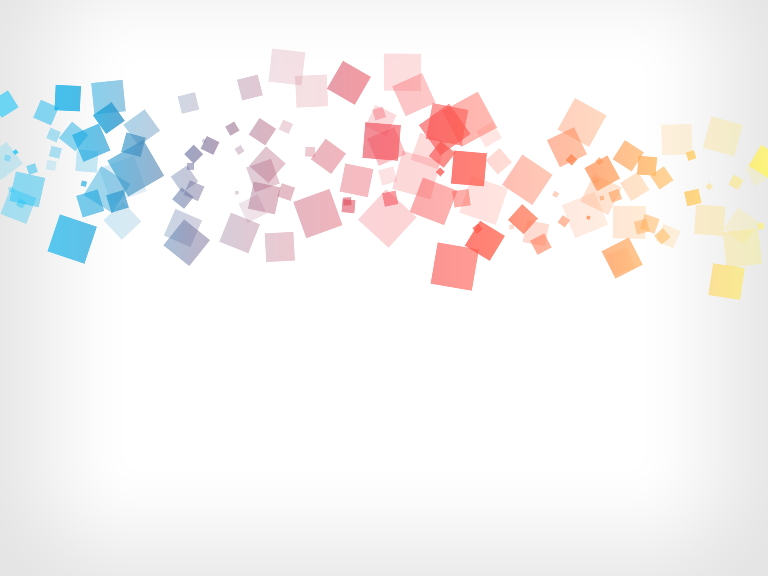
A Shadertoy shader for this background:

```glsl
#define SQUARE_COUNT 128
#define MIN_HALF 0.003
#define MAX_HALF 0.037
#define MIN_ALPHA 0.15
#define MAX_ALPHA 0.82
#define BAND_LEFT 0.715
#define BAND_RIGHT 0.66
#define BAND_SPREAD 0.15
#define EDGE_GREY 0.897
#define SEED 41.0

const float HALF_PI = 1.5708;
const vec2 SPREAD_STEP = vec2(0.75488, 0.56984);

// Hues spaced evenly from the left side to the right
const vec3 RAMP[9] = vec3[9](
    vec3(0.00, 0.77, 1.00), vec3(0.10, 0.64, 0.86), vec3(0.44, 0.45, 0.62),
    vec3(0.74, 0.32, 0.42), vec3(0.95, 0.27, 0.32), vec3(1.00, 0.36, 0.30),
    vec3(1.00, 0.54, 0.33), vec3(1.00, 0.75, 0.38), vec3(1.00, 0.97, 0.38));

vec4 hash4(float n) {
    vec4 p = fract(n * vec4(0.1031, 0.1030, 0.0973, 0.1099));
    p += dot(p, p.wzxy + 33.33);
    return fract((p.xxyz + p.yzzw) * p.zywx);
}

vec3 rampColor(float u) {
    float t = clamp(u, 0.0, 0.999) * 8.0;
    int stop = int(t);
    return mix(RAMP[stop], RAMP[stop + 1], fract(t));
}

float boxDistance(vec2 p, vec2 halfSize) {
    vec2 d = abs(p) - halfSize;
    return length(max(d, 0.0)) + min(max(d.x, d.y), 0.0);
}

vec2 rotate(vec2 p, float angle) {
    float c = cos(angle), s = sin(angle);
    return vec2(c * p.x - s * p.y, s * p.x + c * p.y);
}

float bump(float x, float middle, float width) {
    float t = (x - middle) / width;
    return exp(-t * t);
}

// Centre height and half height of the band of squares
vec2 bandShape(float u) {
    float middle = mix(BAND_LEFT, BAND_RIGHT, smoothstep(0.54, 0.62, u));
    middle += 0.04 * bump(u, 0.51, 0.05) - 0.03 * smoothstep(0.88, 1.0, u);
    return vec2(middle, BAND_SPREAD + 0.055 * bump(u, 0.39, 0.1));
}

// White centre fading to grey at the borders
vec3 backdrop(vec2 p, float aspect) {
    float d = boxDistance(p - vec2(0.5 * aspect, 0.54), vec2(0.32 * aspect, 0.33));
    return vec3(mix(1.0, EDGE_GREY, smoothstep(0.0, 0.31, d)));
}

void mainImage(out vec4 fragColor, in vec2 fragCoord) {
    float pixel = 1.0 / iResolution.y;
    float aspect = iResolution.x * pixel;
    vec2 p = fragCoord * pixel;
    vec3 color = backdrop(p, aspect);
    vec3 ink = rampColor(p.x / aspect);

    // Translucent squares on an even, lightly jittered spread
    for (int i = 0; i < SQUARE_COUNT; i++) {
        float id = float(i) + SEED;
        vec4 rnd = hash4(id);
        vec2 spot = fract(id * SPREAD_STEP + 0.06 * rnd.yz);
        vec2 band = bandShape(spot.x);

        // Small pieces stay close to the middle of the band
        float size = pow(rnd.x, 1.15);
        float reach = band.y * mix(0.3, 1.0, sqrt(size));
        vec2 center = vec2(spot.x * aspect, band.x + reach * (2.0 * spot.y - 1.0));
        float halfSide = mix(MIN_HALF, MAX_HALF, size);

        vec2 local = rotate(p - center, rnd.z * HALF_PI);
        float d = boxDistance(local, vec2(halfSide));
        float cover = 1.0 - smoothstep(-0.5 * pixel, 0.5 * pixel, d);
        float alpha = mix(MIN_ALPHA, MAX_ALPHA, pow(rnd.w, 1.3));
        color = mix(color, ink, cover * alpha);
    }

    fragColor = vec4(color, 1.0);
}
```
